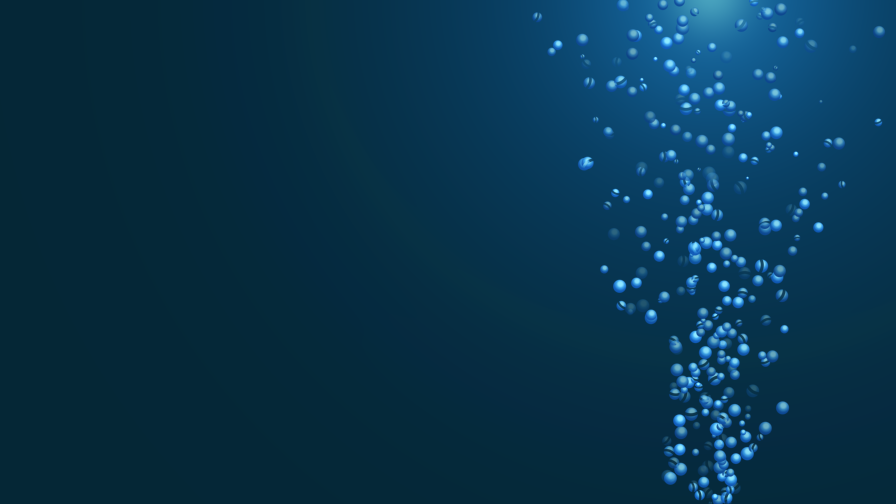
Write a Shadertoy shader that draws this background.

```glsl
const int BUBBLE_COUNT = 310;
const float TAU = 6.2831853;
const vec2 LIGHT_POS = vec2(1.41, 1.015);

const vec3 ABYSS = vec3(0.018, 0.152, 0.212);
const vec3 WATER = vec3(0.020, 0.130, 0.245);
const vec3 HALO = vec3(0.050, 0.130, 0.180);
const vec3 CORE = vec3(0.200, 0.230, 0.110);
const vec3 BUBBLE_SHADE = vec3(0.06, 0.34, 0.70);
const vec3 BUBBLE_BODY = vec3(0.23, 0.62, 0.90);
const vec3 BUBBLE_SHINE = vec3(0.60, 0.93, 1.00);

vec4 hash41(float n) {
    vec4 q = fract(n * vec4(0.1031, 0.1030, 0.0973, 0.1099));
    q += dot(q, q.wzxy + 33.33);
    return fract((q.xxyz + q.yzzw) * q.zywx);
}

float falloff(float dist, float radius) {
    float t = dist / radius;
    return exp(-t * t);
}

mat2 rotation(float angle) {
    float c = cos(angle), s = sin(angle);
    return mat2(c, s, -s, c);
}

float plumeHalfWidth(float y) {
    return 0.085 + 0.40 * y - 0.11 * y * y;
}

// Light fading into deep water, with a few faint rings
vec3 waterColor(vec2 p, vec2 light) {
    float d = distance(p, light);
    vec3 color = ABYSS + WATER * falloff(d, 0.64);
    color += HALO * falloff(d, 0.25) + CORE * falloff(d, 0.075);
    float ringDist = length((p - light) * vec2(1.0, 1.09));
    color += vec3(0.004, 0.009, -0.004) * falloff(ringDist - 0.79, 0.035);
    color += vec3(0.001, -0.004, 0.007) * falloff(ringDist - 0.97, 0.06);
    return color;
}

// Sphere lit from above; q is measured in bubble radii
vec3 bubbleColor(vec2 q, float tone) {
    float lit = 1.0 - smoothstep(0.1, 1.35, length(q - vec2(0.12, 0.35)));
    vec3 color = mix(BUBBLE_SHADE, BUBBLE_BODY, smoothstep(0.0, 0.7, lit));
    color = mix(color, BUBBLE_SHINE, 0.85 * smoothstep(0.55, 1.0, lit));
    return color * mix(0.75, 1.08, tone);
}

// Coverage of a disc, optionally split by a tilted dark gap
float bubbleMask(vec2 q, float edge, float angle, float isSplit) {
    float disc = 1.0 - smoothstep(1.0 - edge, 1.0 + edge, length(q));
    vec2 s = rotation(angle) * q;
    float gapDist = abs(s.y + 0.25 * s.x * s.x - 0.1) - 0.24;
    float gap = 1.0 - smoothstep(-edge, edge, gapDist);
    return disc * (1.0 - 0.9 * isSplit * gap);
}

// Bubbles scattered through a column that widens as it rises
vec3 addBubbles(vec3 color, vec2 p, vec2 light, float pixel) {
    if (abs(p.x - light.x) > plumeHalfWidth(p.y) + 0.06) return color;
    for (int i = 0; i < BUBBLE_COUNT; i++) {
        float id = float(i);
        vec4 place = hash41(id + 1.7);
        vec4 look = hash41(id + 523.3);
        float y = (id + place.x) / float(BUBBLE_COUNT);
        float spread = (place.y + place.z - 1.0) * 1.05;
        vec2 center = vec2(light.x + spread * plumeHalfWidth(y), y);
        float radius = mix(0.003, 0.0132, sqrt(place.w));
        vec2 q = (p - center) / radius;
        if (dot(q, q) > 9.0) continue;
        float edge = 0.8 * pixel / radius;
        float mask = bubbleMask(q, edge, look.x * TAU, step(0.68, look.y));
        float opacity = mix(0.25, 0.96, smoothstep(0.05, 0.35, look.z));
        color = mix(color, bubbleColor(q, look.w), mask * opacity);
    }
    return color;
}

void mainImage(out vec4 fragColor, in vec2 fragCoord) {
    vec2 p = fragCoord / iResolution.y;
    p.x += 0.5 * (16.0 / 9.0 - iResolution.x / iResolution.y);
    vec3 color = waterColor(p, LIGHT_POS);
    color = addBubbles(color, p, LIGHT_POS, 1.0 / iResolution.y);
    fragColor = vec4(clamp(color, 0.0, 1.0), 1.0);
}
```
